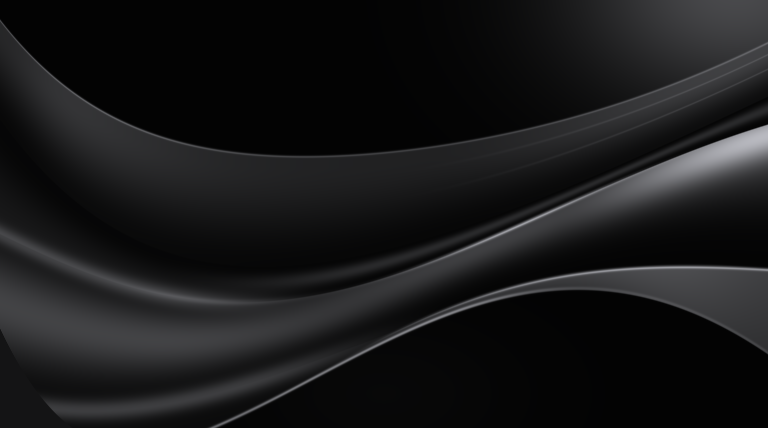
This background is drawn by a WebGL 1 fragment shader. Its source:

```glsl
precision highp float;
// Dark satin ribbons sweeping across a black backdrop.
// Smooth quartic curves bound each fold; the shade of a fold comes from the
// relative depth between its two curves, with Gaussian rims and glows on top.

uniform vec2 u_resolution;

// Quartic through five heights; the knots sit closer together on the left.
float curve(float x, float h0, float h1, float h2, float h3, float h4) {
  float t = 4.0 * x * (1.3 - 0.3 * x);
  float a = t - 1.0, b = t - 2.0, c = t - 3.0, d = t - 4.0;
  return h0 * a * b * c * d / 24.0 - h1 * t * b * c * d / 6.0
       + h2 * t * a * c * d / 4.0 - h3 * t * a * b * d / 6.0
       + h4 * t * a * b * c / 24.0;
}

float bell(float d, float width) {
  return exp(-d * d / (width * width));
}

// One below the edge, zero above it.
float below(float y, float edge) {
  float soft = 1.0 / u_resolution.y;
  return smoothstep(-soft, soft, edge - y);
}

void main() {
  vec2 p = gl_FragCoord.xy / u_resolution;
  float x = p.x, y = p.y;

  // Fold boundaries, from top to bottom
  float crest  = curve(x, 0.953, 0.685, 0.635, 0.698, 0.900);
  float crease = curve(x, 0.721, 0.421, 0.388, 0.523, 0.774);
  float ridge  = curve(x, 0.453, 0.315, 0.316, 0.481, 0.709);
  float hem    = curve(x, 0.065, 0.053, 0.167, 0.328, 0.370);
  float tail   = curve(x, 0.233, -0.047, 0.140, 0.337, 0.370);
  float base   = curve(x, -0.023, -0.051, 0.130, 0.312, 0.172);
  float toRight = smoothstep(0.2, 0.5, x);

  // Backdrop with a glow in the upper right corner
  float shade = 0.012 + 0.28 * bell(length((p - vec2(0.96, 1.03)) * vec2(1.0, 0.8)), 0.21);

  // Broad upper band with fine streaks toward the right
  float k = (crest - y) / (crest - crease);
  float band = 0.13 + 0.09 * bell(x - 0.03, 0.22) + 0.13 * smoothstep(0.55, 1.0, x);
  band *= 1.0 - 0.8 * smoothstep(0.1, 1.0, k);
  band *= 1.0 - 0.3 * bell(x, 0.06);
  float streaks = bell(k - 0.22, 0.018) + bell(k - 0.49, 0.018);
  band += 0.08 * smoothstep(0.5, 0.95, x) * streaks;
  shade = mix(shade, band, below(y, crest));
  shade += (0.16 + 0.08 * bell(x - 0.15, 0.15)) * bell(y - crest, 0.0028);

  // Narrow fold between crease and ridge
  k = (crease - y) / (crease - ridge);
  float foldLeft = 0.025 + 0.07 * smoothstep(0.1, 0.9, k);
  float foldRight = 0.015 + 0.15 * bell(k - 0.45, 0.24);
  shade = mix(shade, mix(foldLeft, foldRight, toRight), below(y, crease));

  // Satin body under the ridge
  k = (ridge - y) / (ridge - hem);
  float bodyLeft = 0.035 + 0.23 * bell(k - 0.42, 0.29);
  float bodyRight = 0.015 + 0.24 * bell(k - 0.1, 0.37);
  float body = mix(bodyLeft, bodyRight, smoothstep(0.2, 0.65, x));
  body += 0.48 * smoothstep(0.72, 1.0, x) * bell(ridge - y - 0.025, 0.05);
  shade = mix(shade, body, below(y, ridge));

  // Ridge light: soft at the left, a sharp glint past the middle
  shade += 0.19 * (1.0 - smoothstep(0.2, 0.42, x)) * bell(y - ridge, 0.022);
  shade += 0.10 * bell(x - 0.28, 0.12) * bell(y - ridge, 0.007);
  shade += 0.45 * bell(x - 0.68, 0.13) * bell(y - ridge, 0.0045);

  // Shadowed hem and its soft highlight
  shade = mix(shade, 0.045, below(y, hem));
  shade += 0.20 * (1.0 - smoothstep(0.3, 0.6, x)) * bell(y - hem, 0.024);

  // Twisting lower ribbon
  k = (tail - y) / max(tail - base, 0.004);
  float ribbon = 0.23 + 0.08 * bell(x - 0.87, 0.12) - 0.07 * k;
  ribbon = mix(0.08, ribbon, smoothstep(0.35, 0.68, x));
  shade = mix(shade, ribbon, below(y, tail));
  shade += 0.38 * smoothstep(0.42, 0.75, x) * bell(y - tail, 0.0038);

  // Empty space below, faintly lit, under a thin rim
  float space = 0.012 + 0.018 * bell(length(p - vec2(0.5, 0.08)), 0.18);
  shade = mix(shade, space, below(y, base));
  float rim = smoothstep(0.15, 0.3, x) * (1.0 - smoothstep(0.55, 0.78, x));
  shade += (0.08 + 0.30 * rim) * bell(y - base - 0.004, 0.004);

  gl_FragColor = vec4(shade * vec3(0.985, 0.99, 1.025), 1.0);
}
```
